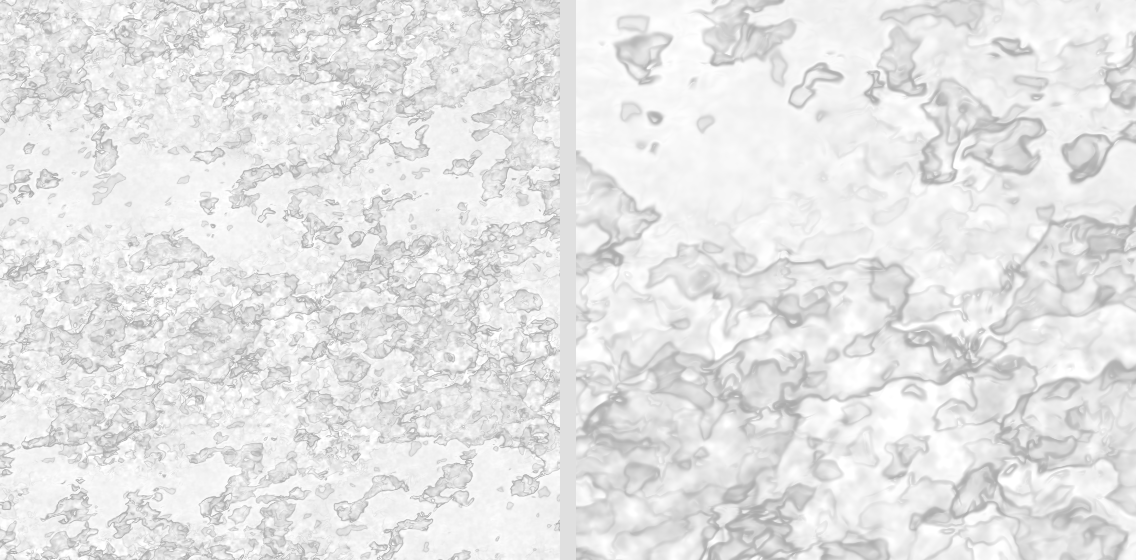
Left: the whole. Right: its middle third, enlarged.
Write a Shadertoy shader that draws this texture map.

```glsl
#define FLAKE_SCALE vec2(16.0, 24.0)
#define CHIP_SCALE vec2(46.0, 60.0)
#define CRUMB_SCALE vec2(52.0, 64.0)
#define GRAIN_SCALE 125.0
#define SLANT 0.14
#define WEAR -0.30
#define BAND_WEAR 0.25
#define EDGE_WIDTH 0.0015
#define EDGE_DARK 0.17
#define SHADOW_DARK 0.10
#define CRUMB_DARK 0.16
#define PAINT 0.948

float hash(vec2 cell) {
    vec3 h = fract(cell.xyx * 0.1031);
    h += dot(h, h.yzx + 33.33);
    return fract((h.x + h.y) * h.z);
}

// Value noise in -1..1
float noise(vec2 p) {
    vec2 cell = floor(p), f = p - cell;
    vec2 w = f * f * f * (f * (f * 6.0 - 15.0) + 10.0);
    float low = mix(hash(cell), hash(cell + vec2(1, 0)), w.x);
    float high = mix(hash(cell + vec2(0, 1)), hash(cell + vec2(1, 1)), w.x);
    return 2.0 * mix(low, high, w.y) - 1.0;
}

float fbm(vec2 p, int octaves) {
    float sum = 0.0, amplitude = 1.0;
    for (int i = 0; i < octaves; i++) {
        sum += amplitude * noise(p);
        p = mat2(1.6, 1.2, -1.2, 1.6) * p + 17.3;
        amplitude *= 0.53;
    }
    return sum;
}

// x: noise height above the level, y: approximate distance to its contour
vec2 contour(vec2 p, vec2 scale, int octaves, float level) {
    const float e = 0.001;
    float h = fbm(p * scale, octaves);
    vec2 slope = vec2(fbm((p + vec2(e, 0)) * scale, octaves),
                      fbm((p + vec2(0, e)) * scale, octaves)) - h;
    float v = h - level;
    return vec2(v, v / max(length(slope) / e, 0.6 * scale.x));
}

float line(float d, float width) {
    return exp(-d * d / (width * width));
}

void mainImage(out vec4 fragColor, in vec2 fragCoord) {
    vec2 uv = fragCoord / iResolution.y;
    float width = max(EDGE_WIDTH, 0.7 / iResolution.y);

    // Slanted, ragged coordinates
    vec2 p = uv - vec2(0.0, SLANT * uv.x);
    p += 0.0045 * vec2(fbm(p * 38.0 + 5.0, 3), fbm(p * 38.0 + 41.0, 3));

    // Horizontal bands of wear, broken up by patches
    float band = cos(6.2832 * (uv.y - 0.35) / 0.6);
    float patches = fbm(uv * vec2(2.6, 4.5) + 8.0, 3);
    float wear = WEAR + BAND_WEAR * band + 0.22 * patches;
    float roughPatch = fbm(uv * vec2(5.0, 9.0) + 63.0, 4);
    float rough = smoothstep(-0.75, 0.15, wear + 0.4 * roughPatch);

    // Large flakes, small chips and crumbled contours
    vec2 flake = contour(p + 3.0, FLAKE_SCALE, 4, -wear);
    vec2 chip = contour(p + 7.0, CHIP_SCALE, 2, 0.80 - 0.16 * roughPatch);
    vec2 crumb = contour(p + 11.0, CRUMB_SCALE, 3, 0.1);
    float bare = smoothstep(-width, width, flake.y);
    float pit = smoothstep(-width, width, chip.y);
    float breakup = smoothstep(-0.6, 0.5, fbm(uv * 23.0 + 29.0, 3));
    rough = max(rough, 0.75 * bare);

    // Painted surface with faint mottling and grain
    float grain = fbm(uv * GRAIN_SCALE + 13.0, 2);
    float tone = PAINT + 0.012 * fbm(uv * vec2(9.0, 13.0), 4);
    tone += grain * (0.014 + 0.045 * rough) - 0.012 * rough;

    // Bare floor shaded below its rim, bright lip on the paint side
    tone -= bare * (0.012 + SHADOW_DARK * exp(-max(flake.y, 0.0) / 0.005));
    tone += 0.045 * (1.0 - bare) * exp(min(flake.y, 0.0) / 0.005);
    tone -= EDGE_DARK * mix(0.35, 1.0, breakup) * line(flake.y, width);

    // Crumbs in the rough zones: dark outlines, light tops
    float crumbAmount = rough * mix(0.4, 1.0, breakup);
    tone -= CRUMB_DARK * crumbAmount * line(crumb.y, width);
    tone -= 0.04 * crumbAmount * smoothstep(0.0, 0.5, crumb.x);
    tone += 0.03 * crumbAmount * smoothstep(0.1, 0.6, -crumb.x);

    // Scattered grey pits, darkest at the rim
    tone -= pit * (0.05 + 0.06 * exp(-max(chip.y, 0.0) / 0.003));
    tone -= 0.06 * line(chip.y, width);

    // Compress the darkest overlaps
    tone = tone < 0.78 ? 0.78 - 0.12 * (1.0 - exp((tone - 0.78) / 0.12)) : tone;
    fragColor = vec4(vec3(clamp(tone, 0.0, 1.0)), 1.0);
}
```
